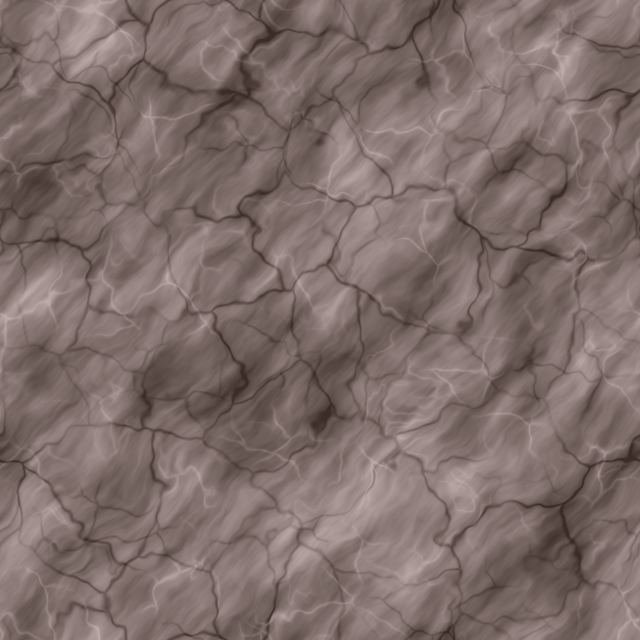
Reproduce this texture procedurally as a three.js fragment shader.

```glsl
// Weathered mauve-brown rock: cloudy mottling and fine grain drawn out along
// the rising diagonal, split by warped cellular cracks and thin pale veins.
// All noise wraps on whole periods, so the square tiles.
varying vec2 vUv;

vec2 hash2(vec2 p) {
  vec3 q = fract(p.xyx * vec3(0.1031, 0.1030, 0.0973));
  q += dot(q, q.yzx + 33.33);
  return fract((q.xx + q.yz) * q.zy);
}

// Gradient at a lattice corner, projected onto the offset from that corner.
float corner(vec2 cell, vec2 offset, vec2 period) {
  vec2 gradient = hash2(mod(cell, period) + period * 1.7) * 2.0 - 1.0;
  return dot(gradient, offset);
}

float noise(vec2 p, vec2 period) {
  vec2 i = floor(p), f = p - i;
  vec2 w = f * f * f * (f * (f * 6.0 - 15.0) + 10.0);
  vec2 x = vec2(1.0, 0.0), y = vec2(0.0, 1.0);
  float low = mix(corner(i, f, period), corner(i + x, f - x, period), w.x);
  float high = mix(corner(i + y, f - y, period), corner(i + 1.0, f - 1.0, period), w.x);
  return mix(low, high, w.y);
}

float fbm(vec2 uv, vec2 period) {
  float sum = 0.0, gain = 1.0;
  for (int k = 0; k < 4; k++) {
    sum += gain * noise(uv * period + 0.37 * float(k), period);
    period *= 2.0;
    gain *= 0.55;
  }
  return sum;
}

vec2 site(vec2 cell, float cells) {
  return cell + hash2(mod(cell, cells) + cells * 2.3);
}

// Distance to the nearest cell border, in canvas units.
float cellBorder(vec2 uv, float cells) {
  vec2 p = uv * cells, home = floor(p), nearCell = home, toNear = vec2(9.0);
  for (int j = -1; j <= 1; j++)
    for (int i = -1; i <= 1; i++) {
      vec2 cell = home + vec2(i, j);
      vec2 r = site(cell, cells) - p;
      if (dot(r, r) < dot(toNear, toNear)) {
        toNear = r;
        nearCell = cell;
      }
    }
  float border = 9.0;
  for (int j = -2; j <= 2; j++)
    for (int i = -2; i <= 2; i++) {
      vec2 r = site(nearCell + vec2(i, j), cells) - p;
      vec2 across = r - toNear;
      if (dot(across, across) > 0.0001)
        border = min(border, dot(0.5 * (r + toNear), normalize(across)));
    }
  return border / cells;
}

float line(float dist, float width) {
  return exp(-dist * dist / (width * width));
}

void main() {
  // Wobbled coordinates, and a whole-number shear whose level lines run diagonally.
  vec2 wobble = vec2(fbm(vUv, vec2(6.0)), fbm(vUv + vec2(0.37, 0.61), vec2(6.0)));
  vec2 warped = vUv + 0.06 * wobble;
  vec2 soft = vUv + 0.025 * wobble;
  vec2 sheared = vec2(soft.x, soft.y - soft.x);

  // Mottling and streaked grain.
  float tone = 0.52;
  tone += 0.75 * fbm(sheared, vec2(4.0, 5.0));
  tone += 0.35 * fbm(warped, vec2(5.0));
  tone += 0.48 * fbm(sheared + 0.23, vec2(12.0, 24.0));

  // Main cracks, fading in and out, with a soft shaded shoulder.
  float patches = noise(vUv * 5.0 + 0.5, vec2(5.0));
  float crackDist = cellBorder(warped, 7.0);
  float strength = mix(0.3, 1.0, smoothstep(-0.25, 0.2, patches));
  tone -= strength * (0.42 * line(crackDist, 0.0032) + 0.14 * exp(-crackDist / 0.009));

  // Finer cracks: dark in some patches, pale in others.
  float veinSign = noise(vUv * 8.0 + 0.2, vec2(8.0));
  float veinDist = cellBorder(warped + 0.02 * wobble.yx, 12.0);
  float vein = 0.7 * line(veinDist, 0.0028) + 0.3 * exp(-veinDist / 0.008);
  tone += vein * clamp(veinSign * 1.6, -0.3, 0.32);

  // Pale creases along the zero lines of noise.
  float crease = exp(-22.0 * abs(fbm(warped + 0.41, vec2(7.0))));
  tone += 0.3 * crease * smoothstep(-0.05, 0.3, noise(vUv * 9.0, vec2(9.0)));

  vec3 darkBrown = vec3(0.33, 0.27, 0.25);
  vec3 paleMauve = vec3(0.67, 0.60, 0.59);
  gl_FragColor = vec4(mix(darkBrown, paleMauve, clamp(tone, -0.3, 1.2)), 1.0);
}
```
